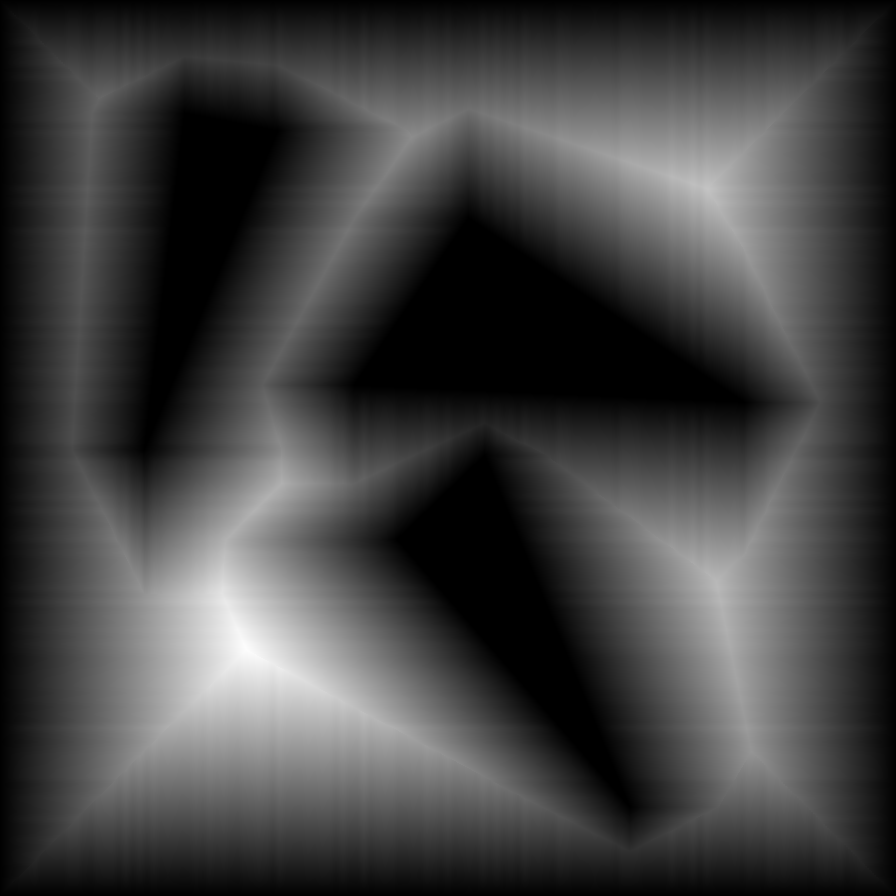
This background is drawn by a Shadertoy shader. Its source:

```glsl
// Glowing Manhattan distance field around three black triangles inside a black frame.

// Triangle corners, clockwise, in canvas units
const vec2 LEFT_TRI[3]  = vec2[3](vec2(0.206, 0.874), vec2(0.310, 0.854), vec2(0.161, 0.498));
const vec2 UPPER_TRI[3] = vec2[3](vec2(0.523, 0.757), vec2(0.831, 0.551), vec2(0.395, 0.570));
const vec2 LOWER_TRI[3] = vec2[3](vec2(0.541, 0.492), vec2(0.703, 0.099), vec2(0.443, 0.398));

const float WHITE_DISTANCE = 0.277;  // distance that maps to full white
const float STREAK_COUNT   = 128.0;  // streaks across the canvas
const float STREAK_AMOUNT  = 0.022;  // brightness range of the streaks
const float STREAK_FADE    = 0.025;  // distance over which streaks appear

float hash(float n) {
    return fract(sin(n * 12.9898) * 43758.5453);
}

float streakNoise(float x) {
    float cell = floor(x);
    return mix(hash(cell), hash(cell + 1.0), smoothstep(0.0, 1.0, x - cell)) - 0.5;
}

float manhattan(vec2 v) {
    return abs(v.x) + abs(v.y);
}

vec2 nearer(vec2 a, vec2 b) {
    return manhattan(a) < manhattan(b) ? a : b;
}

// Shortest Manhattan offset to a segment: it lies straight across or straight up
vec2 segmentOffset(vec2 p, vec2 a, vec2 b) {
    vec2 edge = b - a;
    vec2 t = clamp((p - a) / edge, 0.0, 1.0);
    return nearer(p - a - edge * t.x, p - a - edge * t.y);
}

// Offset to a solid clockwise triangle, zero inside
vec2 triangleOffset(vec2 p, vec2 corners[3]) {
    vec2 best = vec2(9.0);
    bool inside = true;
    for (int i = 0; i < 3; i++) {
        vec2 a = corners[i];
        vec2 b = corners[(i + 1) % 3];
        vec2 edge = b - a;
        vec2 rel = p - a;
        inside = inside && edge.x * rel.y - edge.y * rel.x < 0.0;
        best = nearer(best, segmentOffset(p, a, b));
    }
    return inside ? vec2(0.0) : best;
}

vec2 frameOffset(vec2 p) {
    vec2 side = min(p, 1.0 - p);
    return side.x < side.y ? vec2(side.x, 0.0) : vec2(0.0, side.y);
}

void mainImage(out vec4 fragColor, in vec2 fragCoord) {
    vec2 uv = fragCoord / iResolution.xy;

    // Nearest black shape
    vec2 offset = frameOffset(uv);
    offset = nearer(offset, triangleOffset(uv, LEFT_TRI));
    offset = nearer(offset, triangleOffset(uv, UPPER_TRI));
    offset = nearer(offset, triangleOffset(uv, LOWER_TRI));
    float dist = manhattan(offset);

    // Faint streaks running along the direction of the nearest shape
    float horizontal = abs(offset.x) / max(dist, 1e-5);
    float streak = mix(streakNoise(uv.x * STREAK_COUNT),
                       streakNoise(uv.y * STREAK_COUNT + 300.0), horizontal);
    streak *= STREAK_AMOUNT * smoothstep(0.0, STREAK_FADE, dist);

    float brightness = clamp(dist / WHITE_DISTANCE + streak, 0.0, 1.0);
    fragColor = vec4(vec3(brightness), 1.0);
}
```
